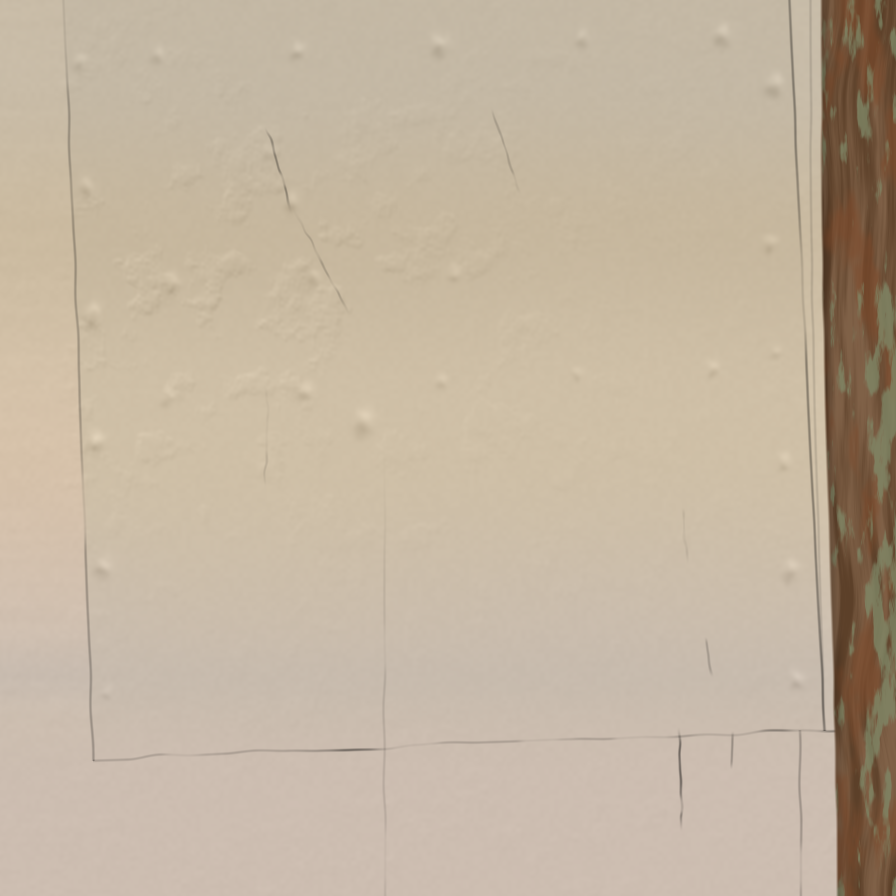
Write a WebGL 1 fragment shader that draws this texture.

```glsl
precision highp float;
// Weathered cream-painted panel beside a rusty, green-flecked wooden post.
// Vertical colour bands form the paint; embossed noise and rivets give relief,
// soft broken lines give seams and cracks, stretched noise the wood.
uniform vec2 u_resolution;

const vec3 PAINT_TOP = vec3(0.768, 0.722, 0.645);
const vec3 PAINT_OCHRE = vec3(0.778, 0.718, 0.618);
const vec3 PAINT_CREAM = vec3(0.810, 0.750, 0.652);
const vec3 PAINT_GREY = vec3(0.790, 0.738, 0.680);
const vec3 PAINT_LOW = vec3(0.802, 0.742, 0.692);
const vec3 WOOD_DARK = vec3(0.36, 0.25, 0.16);
const vec3 WOOD_LIGHT = vec3(0.50, 0.38, 0.28);
const vec3 RUST = vec3(0.49, 0.29, 0.17);
const vec3 PATINA = vec3(0.50, 0.54, 0.41);
const float RIVET_SIZE = 0.0085;
const float RELIEF = 0.055;
const float LINE_WIDTH = 0.002;

float hash(vec2 p) {
  vec3 q = fract(p.xyx * 0.1031);
  q += dot(q, q.yzx + 33.33);
  return fract((q.x + q.y) * q.z);
}

float noise(vec2 p) {
  vec2 i = floor(p), f = fract(p);
  f = f * f * (3.0 - 2.0 * f);
  return mix(mix(hash(i), hash(i + vec2(1, 0)), f.x),
             mix(hash(i + vec2(0, 1)), hash(i + vec2(1, 1)), f.x), f.y);
}

float fbm(vec2 p) {
  float sum = 0.0, amp = 0.5;
  for (int i = 0; i < 4; i++) {
    sum += amp * noise(p);
    p = p * 2.03 + 7.1;
    amp *= 0.5;
  }
  return sum;
}

// Soft band of the given half width around a centre.
float glow(float x, float centre, float width) {
  float d = (x - centre) / width;
  return exp(-d * d);
}

// Soft coverage of a thin line at distance d.
float stroke(float d) {
  return 1.0 - smoothstep(0.0, LINE_WIDTH + 0.5 / u_resolution.y, abs(d));
}

// Uneven ink along a line.
float broken(float along) {
  return 0.3 + 0.7 * smoothstep(0.25, 0.7, noise(vec2(along, 4.0)));
}

float crack(vec2 p, float ax, float ay, float bx, float by) {
  vec2 pa = p - vec2(ax, ay), ba = vec2(bx - ax, by - ay);
  float h = clamp(dot(pa, ba) / dot(ba, ba), 0.0, 1.0);
  float taper = smoothstep(0.0, 0.2, h) * smoothstep(1.0, 0.75, h);
  pa.x += 0.004 * (noise(p * 70.0) - 0.5);
  return stroke(length(pa - ba * h)) * taper * broken(p.y * 60.0);
}

// Raised blister: lit lobe above, shaded lobe below.
float blister(vec2 d, float size) {
  vec2 q = d / size, s = q + vec2(0.3, 1.05);
  return 0.065 * exp(-dot(q, q) * 1.5) - 0.075 * exp(-dot(s, s) * 1.8);
}

float rivetRow(vec2 p, vec2 start, vec2 stride, float count) {
  float sum = 0.0;
  for (int i = 0; i < 6; i++) {
    if (float(i) >= count) break;
    vec2 c = start + stride * float(i);
    float r = hash(c * 91.0);
    sum += blister(p - c, RIVET_SIZE * (0.8 + 0.4 * r)) * (0.5 + 0.5 * r);
  }
  return sum;
}

vec3 paint(vec2 p, float t, float leftSeam) {
  float b = t + 0.06 * (fbm(p * 3.0) - 0.5);
  vec3 c = mix(PAINT_TOP, PAINT_OCHRE, smoothstep(0.08, 0.28, b));
  c = mix(c, PAINT_CREAM, smoothstep(0.26, 0.46, b));
  c = mix(c, PAINT_GREY, smoothstep(0.50, 0.76, b));
  c = mix(c, PAINT_LOW, smoothstep(0.76, 0.88, b));
  float strip = smoothstep(0.004, -0.004, p.x - leftSeam) * smoothstep(0.86, 0.76, t);
  c += strip * (vec3(0.018, 0.014, 0.01) + glow(t, 0.55, 0.17) * vec3(0.012, -0.004, 0.004));
  c -= glow(t, 0.755, 0.035) * (0.35 + 0.6 * strip) * vec3(0.026, 0.016, 0.004);
  return c + strip * 0.01 * (noise(p * vec2(9, 110)) - 0.5);
}

vec3 wood(vec2 p, float t, float inside) {
  float grain = fbm(vec2(p.x * 110.0 + 2.0 * noise(p * 9.0), p.y * 7.0));
  vec3 c = mix(WOOD_DARK, WOOD_LIGHT, smoothstep(0.22, 0.72, grain));
  c = mix(c, RUST, 0.6 * smoothstep(0.46, 0.68, fbm(p * vec2(34, 12) + 3.0)));
  float zone = glow(t, 0.44, 0.13) * smoothstep(0.035, 0.06, inside);
  zone += (0.8 * glow(t, 0.7, 0.14) + 0.5 * glow(t, 0.06, 0.04)) * smoothstep(0.015, 0.045, inside);
  float flecks = fbm(p * vec2(100, 24) + 11.0) + 0.14 * zone;
  c = mix(c, PATINA, 0.75 * smoothstep(0.54, 0.72, flecks));
  return c * (0.82 + 0.18 * smoothstep(0.0, 0.014, inside));
}

void main() {
  vec2 p = gl_FragCoord.xy / u_resolution;
  float t = 1.0 - p.y;
  float wobble = 0.003 * (noise(vec2(2.0, p.y * 24.0)) - 0.5);
  float leftSeam = 0.0716 + 0.0385 * t + wobble;
  float rightSeam = 0.8815 + 0.0415 * t + 0.008 * t * t + wobble * 0.5;
  float floorSeam = 0.149 + 0.04 * p.x + 0.005 * (noise(vec2(p.x * 28.0, 5.0)) - 0.5);
  float inside = p.x - 0.917 - 0.017 * smoothstep(0.2, 1.0, t) - wobble * 0.5;
  float panel = step(floorSeam, p.y);
  vec3 c = paint(p, t, leftSeam);

  // Embossed paint, roughest across the upper middle.
  float rough = 0.2 + glow(t, 0.32, 0.2) * smoothstep(0.85, 0.15, p.x) * smoothstep(0.06, 0.1, p.x);
  float flakes = smoothstep(0.5, 0.78, fbm(p * 30.0));
  float lit = smoothstep(0.5, 0.78, fbm(p * 30.0 + vec2(0.06, -0.12)));
  c += RELIEF * rough * (lit - flakes);

  // Rivet rows and larger blisters, with ragged outlines.
  vec2 q = p + 0.006 * (vec2(noise(p * 75.0), noise(p * 75.0 + 31.0)) - 0.5);
  c += rivetRow(q, vec2(0.176, 0.942), vec2(0.158, 0.006), 5.0);
  c += rivetRow(q, vec2(0.092, 0.935), vec2(0.006, -0.141), 6.0);
  c += rivetRow(q, vec2(0.860, 0.733), vec2(0.008, -0.122), 5.0);
  c += rivetRow(q, vec2(0.189, 0.560), vec2(0.152, 0.008), 5.0);
  c += rivetRow(q, vec2(0.193, 0.688), vec2(0.158, 0.005), 3.0);
  c += rivetRow(q, vec2(0.302, 0.833), vec2(0.025, -0.055), 2.0);
  c += blister(q - vec2(0.407, 0.534), 0.012) + blister(q - vec2(0.866, 0.911), 0.01);

  // Seams, darkest in two places along the lower joint.
  float ink = 0.24 * stroke(p.x - leftSeam) * panel * broken(p.y * 14.0);
  ink += 0.34 * stroke(p.x - rightSeam) * panel * broken(p.y * 9.0);
  float joint = 0.15 + 0.28 * glow(p.x, 0.39, 0.035) + 0.18 * smoothstep(0.74, 0.76, p.x);
  ink += joint * broken(p.x * 30.0) * stroke(p.y - floorSeam) * step(leftSeam, p.x);
  ink += 0.1 * stroke(p.x - 0.429 - wobble) * smoothstep(0.52, 0.25, p.y) * broken(p.y * 22.0);
  ink += 0.22 * stroke(p.x - 0.893 - wobble) * (1.0 - panel) * broken(p.y * 30.0);
  ink += 0.12 * stroke(inside + 0.012) * panel;

  // Cracks.
  ink += 0.45 * crack(p, 0.757, 0.19, 0.761, 0.07) + 0.25 * crack(p, 0.818, 0.185, 0.817, 0.14);
  ink += 0.30 * crack(p, 0.297, 0.86, 0.327, 0.76) + 0.18 * crack(p, 0.327, 0.77, 0.392, 0.645);
  ink += 0.15 * crack(p, 0.547, 0.883, 0.582, 0.78) + 0.15 * crack(p, 0.762, 0.434, 0.766, 0.368);
  ink += 0.18 * crack(p, 0.786, 0.29, 0.795, 0.242) + 0.1 * crack(p, 0.298, 0.57, 0.296, 0.45);
  c *= 1.0 - ink;

  // Pale trim strip, fine grain, then the post.
  c += 0.015 * smoothstep(0.0, 0.004, p.x - rightSeam) * panel + 0.01 * (noise(p * 190.0) - 0.5);
  c = mix(c, wood(p, t, inside), smoothstep(-0.002, 0.002, inside));
  gl_FragColor = vec4(clamp(c, 0.0, 1.0), 1.0);
}
```
